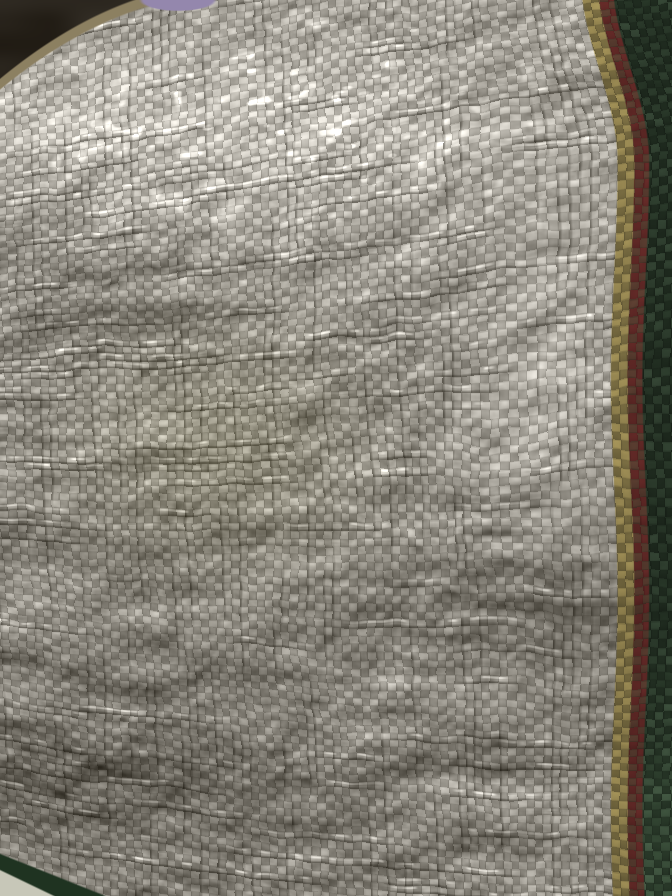
Write a WebGL 1 fragment shader that draws this texture.

```glsl
precision highp float;
// Draws a creased, glossy woven sack of pale flat tapes with a yellow, red and green side stripe.
uniform vec2 u_resolution;

float hash(vec2 p) {
  return fract(sin(dot(p, vec2(12.99, 78.23))) * 43758.5);
}

float noise(vec2 p) {
  vec2 i = floor(p), f = fract(p);
  f = f * f * (3.0 - 2.0 * f);
  return mix(mix(hash(i), hash(i + vec2(1, 0)), f.x),
             mix(hash(i + vec2(0, 1)), hash(i + vec2(1, 1)), f.x), f.y);
}

float fbm(vec2 p) {
  float sum = 0.0, amp = 0.5;
  for (int i = 0; i < 4; i++) {
    sum += amp * noise(p);
    p = p * 2.03 + 17.3;
    amp *= 0.5;
  }
  return sum;
}

// Soft round patch, one at its centre
float patchAt(vec2 p, vec2 centre, vec2 radius) {
  vec2 d = (p - centre) / radius;
  return exp(-dot(d, d));
}

// Height of the folds: long ones along the rows and small crumples
float folds(vec2 p) {
  return 0.8 * fbm(vec2(p.x * 4.0, p.y * 19.0 + 2.0 * noise(p * 4.0))) + 0.65 * fbm(p * vec2(20.0, 32.0));
}

float sackLight(vec2 p, vec2 w) {
  float light = mix(0.49, 0.61, smoothstep(0.12, 0.92, p.y));
  light += 0.12 * patchAt(p, vec2(0.46, 0.84), vec2(0.3, 0.1));
  light += 0.10 * patchAt(p, vec2(0.12, 0.85), vec2(0.2, 0.08));
  light += 0.07 * patchAt(p, vec2(0.82, 0.57), vec2(0.14, 0.16));
  light += 0.07 * patchAt(p, vec2(0.85, 0.03), vec2(0.25, 0.10));
  light -= 0.09 * patchAt(p, vec2(0.16, 0.66), vec2(0.24, 0.06));
  light -= 0.10 * patchAt(p, vec2(0.88, 0.31), vec2(0.2, 0.05));
  light -= 0.09 * patchAt(p, vec2(0.12, 0.12), vec2(0.28, 0.05));
  light += 0.10 * (fbm(p * vec2(5.0, 9.0)) - 0.47);
  return light + folds(w) - folds(w + vec2(-0.003, 0.006));
}

void main() {
  vec2 p = gl_FragCoord.xy / u_resolution;
  float px = 1.0 / u_resolution.x;

  // Weave grid: rows climb to the right, fall at the lower left; columns lean a little
  vec2 w = p;
  w.y += 0.13 * (p.y - 0.6) * (1.0 - p.x) * (1.0 - p.x);
  w.y -= 0.09 * p.x * smoothstep(0.15, 0.9, p.y);
  w.x += 0.05 * p.y;
  w += 0.010 * (vec2(noise(p * 7.0), noise(p * 8.0 + 31.0)) - 0.5);
  w += 0.0025 * (vec2(noise(p * 32.0 + 5.0), noise(p * 32.0 + 71.0)) - 0.5);
  float edge = 0.914 - 0.045 * smoothstep(0.82, 1.02, p.y) + 0.005 * sin(p.y * 13.0 + 3.5);
  float side = p.x - edge;
  w.x = mix(w.x, side + 0.9125, smoothstep(-0.25, 0.0, side));
  vec2 q = w * vec2(80.0, 118.0);
  q += 0.28 * (vec2(noise(q * 0.6), noise(q * 0.6 + 50.0)) - 0.5);
  vec2 id = floor(q), f = fract(q);
  float soft = 80.0 * px;

  // Plain weave: bright crosswise tapes alternate with duller upright ones
  float crosswise = mod(id.x + id.y, 2.0);
  float rowTone = hash(vec2(id.y, 3.0)), columnTone = hash(vec2(id.x, 9.0));
  vec2 gap = min(f, 1.0 - f);
  float across = mix(gap.x, gap.y, crosswise);
  float along = mix(gap.y, gap.x, crosswise);
  float slack = 0.04 + 0.18 * mix(columnTone, rowTone, crosswise) * noise(q * 0.3);
  float tape = smoothstep(slack - 0.1, slack + soft, across) * (0.85 + 0.15 * smoothstep(0.0, 0.35, along));
  float tone = mix(0.87 + 0.06 * columnTone, 1.07 + 0.07 * rowTone, crosswise);
  tone *= 0.97 + 0.06 * hash(id) + 0.08 * (f.y - 0.5);
  float weave = tone * mix(0.87, 1.04, tape);

  float light = sackLight(p, w);
  float value = light * weave;

  // Open seams between columns and pinched rows, broken along their length
  float columnRun = smoothstep(0.42, 0.72, noise(vec2(id.x * 7.3, q.y * 0.13))) * step(0.55, columnTone);
  value *= 1.0 - 0.22 * columnRun * (1.0 - smoothstep(0.1, 0.25 + soft, f.x));
  float rowRun = smoothstep(0.48, 0.76, noise(vec2(q.x * 0.12, id.y * 5.7))) * step(0.5, rowTone);
  value *= 1.0 - 0.28 * rowRun * (1.0 - smoothstep(0.12, 0.3 + soft, f.y));
  float thread = smoothstep(0.5, 0.72, f.y) * (1.0 - smoothstep(0.8, 1.0, f.y));
  value += 0.22 * rowRun * thread * smoothstep(0.4, 0.8, noise(vec2(q.x * 0.8, id.y * 3.1)));

  // Glints where the film turns to the lamp
  float gloss = patchAt(p, vec2(0.38, 0.87), vec2(0.34, 0.11)) + 0.12;
  float spark = smoothstep(0.68, 0.9, noise(q * vec2(0.6, 0.9) + 40.0)) * noise(p * 28.0);
  value += 0.4 * gloss * spark;
  vec3 color = value + vec3(0.015, 0.0, -0.035);
  color -= vec3(0.0, 0.0, 0.03) * patchAt(p, vec2(0.33, 0.5), vec2(0.2, 0.12));

  // Side stripe of dyed upright tapes
  float shade = weave * (0.75 + 0.5 * light);
  vec3 yellow = vec3(0.48, 0.43, 0.26) * mix(0.96, 1.04, crosswise);
  vec3 red = mix(vec3(0.38, 0.16, 0.15), vec3(0.28, 0.19, 0.15), crosswise);
  vec3 green = mix(vec3(0.13, 0.18, 0.13), vec3(0.19, 0.25, 0.19), crosswise * hash(id + 8.0));
  green *= 0.9 + 0.35 * smoothstep(0.4, 0.0, p.y);
  color = mix(color, yellow * shade, smoothstep(-px, px, side));
  color = mix(color, red * shade, smoothstep(-px, px, side - 0.025));
  color = mix(color, green * shade, smoothstep(-px, px, side - 0.047));

  // Dark room, pale hem and lilac lid behind the top left
  float rim = p.y - 0.9 - 0.62 * p.x + 0.9 * p.x * p.x;
  float left = 1.0 - smoothstep(0.25, 0.32, p.x);
  color = mix(color, vec3(0.55, 0.5, 0.38), left * smoothstep(-px, px, rim));
  vec3 room = vec3(0.12, 0.1, 0.07) + 0.08 * noise(p * vec2(14.0, 40.0));
  color = mix(color, room, left * smoothstep(-px, px, rim - 0.012));
  float lid = length((p - vec2(0.265, 1.0)) / vec2(0.055, 0.012));
  color = mix(vec3(0.58, 0.53, 0.68), color, smoothstep(0.92, 1.08, lid));

  // Green cloth and white corner below the bottom left
  float cloth = p.y - 0.047 + 0.3 * p.x;
  color = mix(vec3(0.12, 0.2, 0.13), color, smoothstep(-px, px, cloth));
  color = mix(vec3(0.78, 0.78, 0.72), color, smoothstep(-px, px, cloth + 0.018 + 0.06 * p.x));

  gl_FragColor = vec4(clamp(color, 0.0, 1.0), 1.0);
}
```
